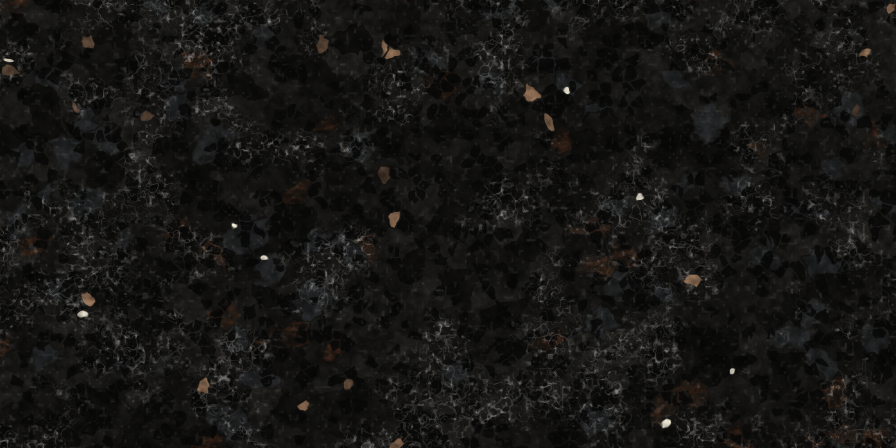
This texture is drawn by a Shadertoy shader. Its source:

```glsl
// Polished black granite: warped Voronoi crystals in olive grey, brown and slate,
// broken by black mica grains, frosted with thin pale wisps and sprinkled with
// a few tan and white mineral flecks. Averaged over 2x2 samples per pixel.

const vec3 MICA_BLACK   = vec3(0.030, 0.030, 0.028);
const vec3 OLIVE_TINT   = vec3(1.03, 1.00, 0.91);
const vec3 SLATE        = vec3(0.125, 0.130, 0.135);
const vec3 RUST_BROWN   = vec3(0.185, 0.115, 0.075);
const vec3 WISP_GREY    = vec3(0.220, 0.218, 0.215);
const vec3 FLECK_TAN    = vec3(0.560, 0.430, 0.330);
const vec3 FLECK_WHITE  = vec3(0.850, 0.830, 0.760);

float hash(vec2 p) {
    vec3 q = fract(p.xyx * 0.1031);
    q += dot(q, q.yzx + 33.33);
    return fract((q.x + q.y) * q.z);
}

vec2 hash2(vec2 p) {
    return vec2(hash(p + 17.3), hash(p + 71.9));
}

float noise(vec2 p) {
    vec2 i = floor(p), f = fract(p);
    f = f * f * (3.0 - 2.0 * f);
    float low = mix(hash(i), hash(i + vec2(1, 0)), f.x);
    float high = mix(hash(i + vec2(0, 1)), hash(i + vec2(1, 1)), f.x);
    return mix(low, high, f.y);
}

float fbm(vec2 p, int octaves) {
    float sum = 0.0, weight = 0.5, total = 0.0;
    for (int i = 0; i < octaves; i++) {
        sum += weight * noise(p);
        total += weight;
        weight *= 0.55;
        p = mat2(1.6, 1.2, -1.2, 1.6) * p + 9.7;
    }
    return sum / total;
}

// Voronoi cell: xy = cell id, z = distance to centre, w = closeness to the edge
vec4 crystal(vec2 p) {
    vec2 base = floor(p), id = base;
    float nearest = 9.0, second = 9.0;
    for (int y = -1; y <= 1; y++)
    for (int x = -1; x <= 1; x++) {
        vec2 cell = base + vec2(x, y);
        float d = length(cell + hash2(cell) - p);
        if (d < nearest) {
            second = nearest;
            nearest = d;
            id = cell;
        } else {
            second = min(second, d);
        }
    }
    return vec4(id, nearest, second - nearest);
}

// Thin line where a noise field crosses its mean
float wisp(vec2 p, float width) {
    return smoothstep(width, 0.0, abs(fbm(p, 3) - 0.5));
}

vec3 granite(vec2 p) {
    vec2 warp = vec2(fbm(p * 34.0, 3), fbm(p * 34.0 + 40.0, 3)) - 0.5;
    float grit = fbm(p * 62.0 + 5.0, 3);
    float dust = noise(p * 125.0);

    // Large crystals, each with its own tone and mineral
    vec4 big = crystal((p + 0.045 * warp) * vec2(16.0, 19.0));
    float kind = hash(big.xy + 3.1);
    float body = smoothstep(0.0, 0.22, big.w);
    vec3 color = OLIVE_TINT * mix(0.042, 0.097, hash(big.xy + 8.4));
    float streak = smoothstep(0.35, 0.75, fbm(p * vec2(45.0, 110.0), 2));
    color = mix(color, SLATE, body * step(kind, 0.10) * 0.8);
    color = mix(color, RUST_BROWN, body * step(0.94, kind) * (0.25 + 0.6 * streak));
    color *= 0.5 + grit;

    // Small black mica grains
    vec4 small = crystal((p + 0.022 * warp) * 38.0 + 50.0);
    float rare = hash(small.xy + 6.2);
    float grain = smoothstep(0.02, 0.20, small.w);
    color = mix(color, MICA_BLACK * (0.5 + grit), 0.9 * grain * step(rare, 0.32));

    // Frosted wisps gathered in patches, with bright dust
    float patches = smoothstep(0.40, 0.72, fbm(p * 9.0 + 20.0, 3));
    float veins = max(wisp(p * 38.0, 0.055), 0.7 * wisp(p * 70.0 + 11.0, 0.05));
    color += WISP_GREY * veins * patches * (0.25 + 0.9 * dust);
    color += WISP_GREY * smoothstep(0.70, 0.98, dust) * (0.25 + 0.6 * patches);

    // Rare bright flecks
    float shade = mix(0.45, 1.0, hash(small.xy + 2.7)) * (0.55 + 0.9 * grit);
    float tan_mask = grain * step(0.990, rare) * step(rare, 0.998);
    float white_mask = step(0.998, rare) * smoothstep(0.42, 0.25, small.z) * grain;
    color = mix(color, FLECK_TAN * shade, 0.9 * tan_mask);
    return mix(color, FLECK_WHITE * (0.6 + 0.8 * grit), white_mask);
}

void mainImage(out vec4 fragColor, in vec2 fragCoord) {
    vec3 sum = vec3(0.0);
    for (int i = 0; i < 4; i++) {
        vec2 offset = vec2(i % 2, i / 2) * 0.5 - 0.25;
        sum += granite((fragCoord + offset) / iResolution.y);
    }
    fragColor = vec4(sum / 4.0, 1.0);
}
```
